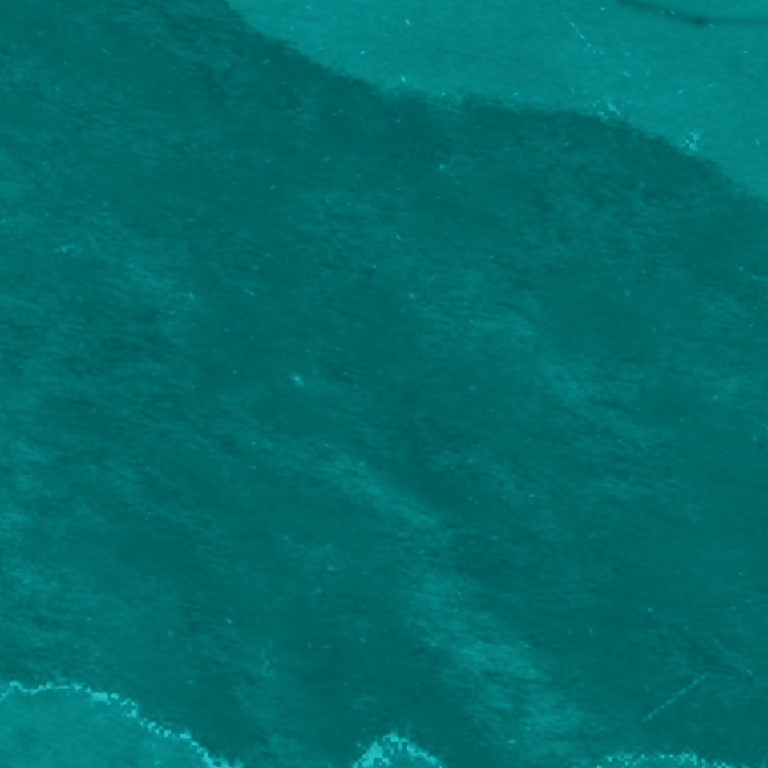
This texture is drawn by a WebGL 2 fragment shader. Its source:

```glsl
#version 300 es
precision highp float;
// Teal sea surface seen from above: dark rippled water, pale shallows and foamy edges.
uniform vec2 u_resolution;
out vec4 fragColor;

const vec3 DEEP = vec3(0.0, 0.38, 0.38);
const vec3 SHALLOW = vec3(0.02, 0.54, 0.54);
const vec3 FOAM = vec3(0.13, 0.74, 0.75);

float hash(vec2 p) {
    vec3 q = fract(p.xyx * 0.1031);
    q += dot(q, q.yzx + 33.33);
    return fract((q.x + q.y) * q.z);
}

float noise(vec2 p) {
    vec2 i = floor(p), f = fract(p);
    f = f * f * (3.0 - 2.0 * f);
    return mix(mix(hash(i), hash(i + vec2(1, 0)), f.x),
               mix(hash(i + vec2(0, 1)), hash(i + vec2(1, 1)), f.x), f.y);
}

float fbm(vec2 p) {
    float sum = 0.0, amp = 0.5;
    for (int i = 0; i < 4; i++) {
        sum += amp * noise(p);
        p = mat2(1.6, 1.2, -1.2, 1.6) * p + 7.3;
        amp *= 0.5;
    }
    return sum / 0.9375;
}

// Coordinates along and across a given direction
vec2 align(vec2 p, float angle) {
    vec2 d = vec2(cos(angle), sin(angle));
    return vec2(dot(p, d), dot(p, vec2(-d.y, d.x)));
}

float band(float d, float width) {
    return exp(-d * d / (width * width));
}

float blob(vec2 p, vec2 centre, vec2 radius, float angle) {
    vec2 q = align(p - centre, angle) / radius;
    return exp(-dot(q, q));
}

float stroke(vec2 p, vec2 a, vec2 b, float width) {
    vec2 d = b - a;
    float h = clamp(dot(p - a, d) / dot(d, d), 0.0, 1.0);
    return band(length(p - a - d * h), width);
}

float mound(float x, float centre, float halfWidth, float height) {
    return height * (1.0 - pow(abs(x - centre) / halfWidth, 1.3));
}

// Sparse bright flecks, one possible per grid cell
float flecks(vec2 p, float cells, float chance) {
    vec2 id = floor(p * cells);
    vec2 centre = 0.2 + 0.6 * vec2(hash(id + 3.1), hash(id + 17.7));
    vec2 q = align((fract(p * cells) - centre) / cells, 2.0 * hash(id + 5.9) - 1.2);
    float size = mix(0.0014, 0.0026, hash(id + 41.3));
    float lit = step(1.0 - chance, hash(id + 59.9));
    return lit * hash(id + 71.2) * exp(-dot(q, q * vec2(0.3, 1.0)) / (size * size));
}

float waterTone(vec2 p, float grain) {
    vec2 bent = p + 0.09 * (vec2(fbm(p * 5.0), fbm(p * 5.0 + 19.0)) - 0.5);
    float broad = fbm(align(bent, -0.8) * vec2(4.0, 7.0));
    float patches = fbm(align(bent, -0.5) * vec2(13.0, 20.0) + 4.0);
    float ripple = fbm(align(bent, -0.35) * vec2(26.0, 60.0));
    // Pale diagonal wisps and the lighter left margin
    float wisps = 0.50 * blob(bent, vec2(0.66, 0.13), vec2(0.22, 0.04), -0.85)
                + 0.36 * blob(bent, vec2(0.53, 0.34), vec2(0.09, 0.025), -0.6)
                + 0.30 * blob(bent, vec2(0.70, 0.55), vec2(0.15, 0.028), -0.55)
                + 0.24 * blob(bent, vec2(0.37, 0.10), vec2(0.11, 0.028), -1.2)
                + 0.30 * blob(bent, vec2(0.0, 0.42), vec2(0.30, 0.08), -1.2)
                + 0.34 * blob(bent, vec2(0.0, 0.77), vec2(0.10, 0.04), -1.4)
                + 0.20 * blob(bent, vec2(0.19, 0.63), vec2(0.10, 0.04), -0.6);
    // Darker troughs beside the wisps
    float troughs = 0.12 * blob(bent, vec2(0.58, 0.38), vec2(0.22, 0.06), -0.9)
                  + 0.12 * blob(bent, vec2(0.28, 0.22), vec2(0.20, 0.09), -1.1)
                  + 0.10 * blob(bent, vec2(0.42, 0.87), vec2(0.22, 0.06), -0.5);
    float lively = 0.55 + 1.1 * smoothstep(0.35, 0.65, patches) + wisps;
    return 0.16 + 0.40 * (broad - 0.5) + 0.34 * (patches - 0.5) - troughs
         + lively * (0.34 * (ripple - 0.5) + 0.36 * (grain - 0.5))
         + wisps * (0.3 + 1.2 * ripple);
}

void main() {
    vec2 p = gl_FragCoord.xy / u_resolution;
    float grain = 0.6 * noise(align(p, -0.2) * vec2(90.0, 230.0)) + 0.4 * noise(p * 190.0);
    float glitter = smoothstep(0.35, 0.8, noise(p * 190.0 + 31.0));
    float wobble = fbm(p * 26.0) - 0.5;
    float tone = waterTone(p, grain);

    // Pale shallows across the upper right
    float s = p.x - 0.29;
    float shelf = p.y - (1.0 - 0.376 * s - 0.037 * sin(8.85 * s)) + 0.03 * wobble + 0.012 * (grain - 0.5);
    float paleTone = 0.87 + 0.5 * (fbm(p * vec2(9.0, 14.0)) - 0.5) + 0.36 * (grain - 0.5);
    paleTone -= 0.55 * stroke(p, vec2(0.81, 1.0), vec2(0.91, 0.972), 0.006 + 0.006 * grain);
    paleTone -= 0.40 * stroke(p, vec2(0.91, 0.972), vec2(1.0, 0.972), 0.004 + 0.006 * grain);
    paleTone += 0.6 * stroke(p, vec2(0.735, 0.982), vec2(0.773, 0.933), 0.0025) * (0.3 + glitter);
    tone = mix(tone, paleTone, smoothstep(-0.014, 0.012, shelf));
    float spray = blob(p, vec2(0.79, 0.855), vec2(0.024, 0.015), -0.5)
                + blob(p, vec2(0.9, 0.815), vec2(0.018, 0.012), 1.1)
                + blob(p, vec2(0.083, 0.675), vec2(0.02, 0.01), 0.0)
                + 0.7 * blob(p, vec2(0.35, 0.14), vec2(0.008, 0.03), 0.0)
                + 0.6 * blob(p, vec2(0.55, 0.18), vec2(0.025, 0.012), -0.7);
    tone += 0.9 * spray * glitter;

    // Shore mounds along the bottom, rimmed with foam
    float height = max(mound(p.x, 0.06, 0.23, 0.115),
                   max(mound(p.x, 0.525, 0.055, 0.04), mound(p.x, 0.9, 0.09, 0.018)));
    float shore = height - p.y + 0.055 * wobble;
    float shoreTone = 0.75 + 0.7 * (fbm(p * 30.0) - 0.5) + 0.4 * (grain - 0.5);
    tone = mix(tone, shoreTone, smoothstep(-0.008, 0.008, shore));
    tone += band(shore, 0.010) * (0.3 + 0.9 * glitter) + 0.35 * band(shore, 0.022) * glitter;

    // Scattered flecks and scratches
    tone += 1.1 * flecks(p, 22.0, 0.16) + 0.7 * flecks(p + 0.37, 41.0, 0.14);
    tone += 1.5 * blob(p, vec2(0.388, 0.505), vec2(0.010, 0.005), -0.9) * (0.4 + 0.8 * grain);
    tone += 0.6 * stroke(p, vec2(0.84, 0.063), vec2(0.92, 0.122), 0.003) * (0.4 + glitter);

    vec3 colour = mix(DEEP, SHALLOW, clamp(tone, -0.12, 1.0));
    colour = mix(colour, FOAM, clamp(tone - 1.0, 0.0, 1.0));
    fragColor = vec4(max(colour, 0.0), 1.0);
}
```
